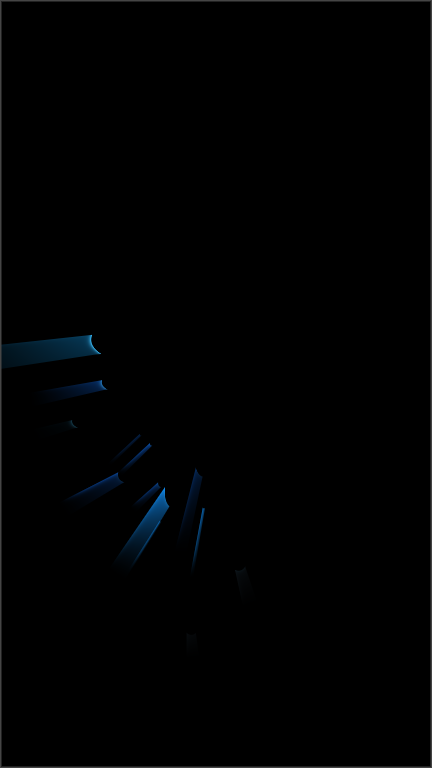
This background is drawn by a Shadertoy shader. Its source:

```glsl
// A dark fan of glossy blue blades, lit at their tips, inside a thin grey frame.

#define TEAL vec3(0.04, 0.38, 0.58)
#define BLUE vec3(0.04, 0.32, 0.72)
#define AZURE vec3(0.05, 0.46, 0.80)
#define SLATE vec3(0.16, 0.24, 0.30)
#define RIM_COLOR vec3(0.30, 0.78, 0.98)
#define FRAME_COLOR vec3(0.27)
#define FRAME_WIDTH 0.195
#define EDGE_WIDTH 0.22
#define TAIL_FLARE 1.4
#define TIP_HOLLOW 0.22

float pixelSize;

float cover(float inside) {
    return clamp(0.5 + inside / pixelSize, 0.0, 1.0);
}

// One blade: its spine is the upper edge, its body lies to the right of it.
// shape = (width, slant of the tip); light = (body, spine edge, tip rim).
vec3 blade(vec2 p, vec2 tail, vec2 tip, vec2 shape, vec3 light, vec3 tint) {
    vec2 spine = tip - tail;
    float len = length(spine);
    vec2 dir = spine / len;
    vec2 q = p - tail;
    float along = dot(q, dir);
    float across = dot(q, vec2(dir.y, -dir.x));
    float u = clamp(along / len, 0.0, 1.0);
    float width = shape.x * mix(TAIL_FLARE, 1.0, u);

    // Concave, slanted end
    float s = clamp(across / width, 0.0, 1.0);
    float end = len + shape.y * across - TIP_HOLLOW * shape.x * 4.0 * s * (1.0 - s);
    float toTip = end - along;
    float mask = cover(across) * cover(width - across) * cover(toTip) * cover(along);

    // Light fades from the tip towards the tail
    float body = light.x * pow(u, 1.5) * mix(1.0, 0.75, s);
    float edge = light.y * exp(-max(across, 0.0) / EDGE_WIDTH) * smoothstep(0.0, 0.5, u);
    float rim = light.z * exp(-max(toTip, 0.0) / EDGE_WIDTH);
    return mask * (tint * (body + edge) + RIM_COLOR * rim);
}

void mainImage(out vec4 fragColor, in vec2 fragCoord) {
    // Units: percent of the canvas height
    pixelSize = 100.0 / iResolution.y;
    vec2 p = fragCoord * pixelSize;
    vec2 size = iResolution.xy * pixelSize;
    vec3 color = vec3(0.0);

    // Flat blades on the left
    color += blade(p, vec2(-12.0, 53.8), vec2(12.0, 56.4), vec2(2.6, 0.35), vec3(0.60, 0.10, 0.80), TEAL);
    color += blade(p, vec2(3.6, 48.8), vec2(13.3, 50.5), vec2(1.3, 0.34), vec3(0.48, 0.12, 0.50), BLUE);
    color += blade(p, vec2(3.9, 44.0), vec2(9.4, 45.3), vec2(1.1, 0.4), vec3(0.07, 0.03, 0.30), TEAL);

    // Diagonal blades and slivers
    color += blade(p, vec2(13.9, 39.5), vec2(18.2, 43.5), vec2(0.3, 0.0), vec3(0.25, 0.20, 0.0), BLUE);
    color += blade(p, vec2(15.2, 38.3), vec2(19.5, 42.3), vec2(0.45, 0.0), vec3(0.50, 0.45, 0.1), BLUE);
    color += blade(p, vec2(7.6, 34.5), vec2(15.4, 38.5), vec2(1.5, 0.06), vec3(0.32, 0.55, 0.08), BLUE);
    color += blade(p, vec2(16.9, 33.9), vec2(20.6, 37.2), vec2(0.7, -0.2), vec3(0.35, 0.45, 0.1), BLUE);

    // Steep blades, the first one brightest
    color += blade(p, vec2(14.1, 25.8), vec2(21.5, 36.6), vec2(1.8, -0.93), vec3(0.95, 0.25, 0.15), AZURE);
    color += blade(p, vec2(16.6, 25.6), vec2(20.8, 32.2), vec2(0.25, 0.0), vec3(0.15, 0.35, 0.0), AZURE);
    color += blade(p, vec2(22.7, 28.0), vec2(25.5, 39.1), vec2(1.1, -0.8), vec3(0.32, 0.22, 0.05), BLUE);
    color += blade(p, vec2(24.7, 24.7), vec2(26.4, 33.9), vec2(0.3, 0.0), vec3(0.45, 0.50, 0.0), AZURE);

    // Nearly unlit blades at the lower end of the fan
    color += blade(p, vec2(31.7, 20.8), vec2(30.6, 25.8), vec2(1.4, 0.1), vec3(0.20, 0.08, 0.05), SLATE);
    color += blade(p, vec2(24.3, 14.1), vec2(24.3, 17.6), vec2(1.2, 0.0), vec3(0.16, 0.05, 0.0), SLATE);

    // Frame along the canvas border
    vec2 toBorder = min(p, size - p);
    float frame = cover(FRAME_WIDTH - min(toBorder.x, toBorder.y));
    color = mix(color, FRAME_COLOR, frame);

    fragColor = vec4(min(color, 1.0), 1.0);
}
```
